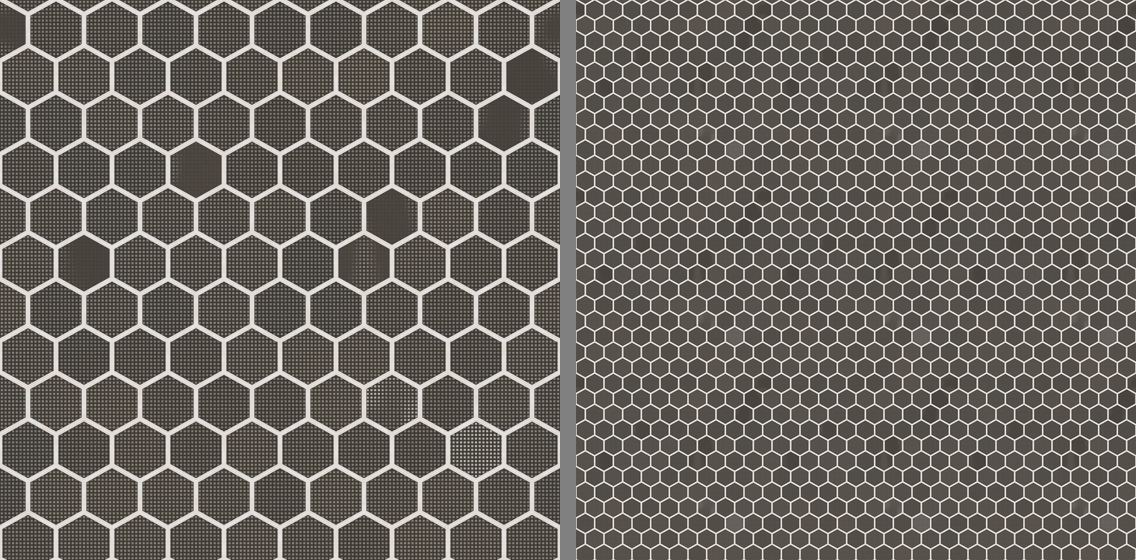
Left, the tile; right, the same tile 3 across and 3 down.
Reproduce this pattern procedurally as a WebGL 1 fragment shader.

```glsl
precision highp float;

// Dark perforated hexagon tiles, 10 across and 12 rows down, framed by pale strips.
// Two offset lattices give the hexagon distance; a fine square grid gives the dots.
// Wrapped hashes and noise light, smudge and tint single tiles.

uniform vec2 u_resolution;

const float COLUMNS = 10.0;
const float ROWS = 12.0;             // must be even
const float ROW_OFFSET = 0.030;      // height of the lowest row of centres
const float STRIP_HALF = 0.0044;     // half width of the pale strips
const float DOTS = 150.0;            // dots along each side of the canvas
const float DOT_HALF = 0.27;         // half size of a dot, in dot cells
const float DOT_SOFT = 0.30;         // least edge softness, in dot cells
const float DOT_MEAN = 0.29;         // mean dot coverage, seen where dots blur
const float LIT_SHARE = 0.05;        // share of tiles with bright dots
const float SMUDGE_SHARE = 0.07;     // share of tiles with smeared dots

const vec3 GREY_BASE = vec3(0.228, 0.226, 0.212);
const vec3 BROWN_BASE = vec3(0.250, 0.230, 0.202);
const vec3 SMUDGE_COLOR = vec3(0.270, 0.245, 0.215);
const vec3 DOT_COLOR = vec3(0.550, 0.522, 0.482);
const vec3 LIT_COLOR = vec3(0.760, 0.745, 0.710);
const vec3 STRIP_COLOR = vec3(0.905, 0.885, 0.865);
const vec3 STRIP_SHADE = vec3(0.740, 0.730, 0.710);

float hash(vec2 p) {
  vec3 q = fract(vec3(p.xyx) * 0.1031);
  q += dot(q, q.yzx + 33.33);
  return fract((q.x + q.y) * q.z);
}

// Value noise on the unit canvas that wraps after a whole number of cells.
float wrappedNoise(vec2 uv, float cells, float seed) {
  vec2 p = uv * cells;
  vec2 i = floor(p);
  vec2 f = fract(p);
  f = f * f * (3.0 - 2.0 * f);
  vec2 a = mod(i, cells) + seed;
  vec2 b = mod(i + 1.0, cells) + seed;
  return mix(mix(hash(a), hash(vec2(b.x, a.y)), f.x),
             mix(hash(vec2(a.x, b.y)), hash(b), f.x), f.y);
}

// Distance from p to the edge of a tile centred at zero, positive inside.
float hexInside(vec2 p) {
  float halfWidth = 0.5 / COLUMNS;
  float apex = 2.0 / (3.0 * ROWS);
  vec2 slantNormal = normalize(vec2(0.5 * apex, halfWidth));
  p = abs(p);
  return min(halfWidth - p.x, dot(slantNormal, vec2(0.0, apex) - p));
}

// Returns edge distance in x and the wrapped tile index in yz.
vec3 hexTile(vec2 p) {
  vec2 period = vec2(1.0 / COLUMNS, 2.0 / ROWS);
  vec2 wrap = vec2(COLUMNS, 0.5 * ROWS);
  vec2 a = p / period - vec2(0.5, 0.0);
  vec2 b = p / period - vec2(0.0, 0.5);
  vec2 cellA = floor(a + 0.5);
  vec2 cellB = floor(b + 0.5);
  float insideA = hexInside((a - cellA) * period);
  float insideB = hexInside((b - cellB) * period);
  return insideA > insideB
    ? vec3(insideA, mod(cellA, wrap))
    : vec3(insideB, mod(cellB, wrap) + vec2(0.0, wrap.y));
}

float dotCoverage(vec2 uv, float pixel) {
  vec2 f = abs(fract(uv * DOTS) - 0.5);
  float soft = max(pixel * DOTS, DOT_SOFT);
  vec2 c = clamp((DOT_HALF - f) / soft + 0.5, 0.0, 1.0);
  return c.x * c.y;
}

void main() {
  vec2 uv = gl_FragCoord.xy / u_resolution;
  float pixel = 1.0 / min(u_resolution.x, u_resolution.y);
  vec3 tile = hexTile(uv - vec2(0.0, ROW_OFFSET));
  float edge = tile.x;
  float pick = hash(tile.yz + 17.0);
  float tone = hash(tile.yz + 53.0);

  // Tile ground: broad drift plus a small change from tile to tile
  float drift = wrappedNoise(uv, 4.0, 7.0);
  float patches = wrappedNoise(uv, 20.0, 91.0);
  float grain = wrappedNoise(uv, 128.0, 31.0);
  vec3 ground = mix(GREY_BASE, BROWN_BASE, clamp(0.7 * drift + 0.4 * tone, 0.0, 1.0));
  ground *= 0.95 + 0.05 * tone + 0.05 * grain;

  // Dots: a few tiles shine, a few are smeared
  float lit = step(1.0 - LIT_SHARE, pick) * smoothstep(0.1, 0.6, patches);
  float smudge = step(pick, SMUDGE_SHARE) * smoothstep(0.2, 0.6, patches);
  float coverage = dotCoverage(uv, pixel);
  coverage = mix(coverage, DOT_MEAN, 0.75 * smudge);
  ground = mix(ground, SMUDGE_COLOR, 0.5 * smudge);
  vec3 dotColor = mix(DOT_COLOR * (0.93 + 0.12 * tone), LIT_COLOR, lit);
  vec3 color = mix(ground, dotColor, coverage * (1.0 - 0.6 * smudge));
  color *= 0.85 + 0.15 * smoothstep(STRIP_HALF, STRIP_HALF * 1.8, edge);

  // Strips: rounded lip, faint groove and light wear
  float across = edge / STRIP_HALF;
  float wear = wrappedNoise(uv, 48.0, 11.0);
  float lip = 0.65 * smoothstep(0.55, 1.0, across);
  float groove = 0.4 * wear * (1.0 - smoothstep(0.0, 0.3, abs(across - 0.35)));
  vec3 strip = mix(STRIP_COLOR, STRIP_SHADE, max(lip, groove));
  strip += vec3(0.012, 0.0, -0.012) * (2.0 * wear - 1.0) + 0.03 * (grain - 0.5);
  float stripMask = clamp((STRIP_HALF - edge) / pixel + 0.5, 0.0, 1.0);

  gl_FragColor = vec4(mix(color, strip, stripMask), 1.0);
}
```
